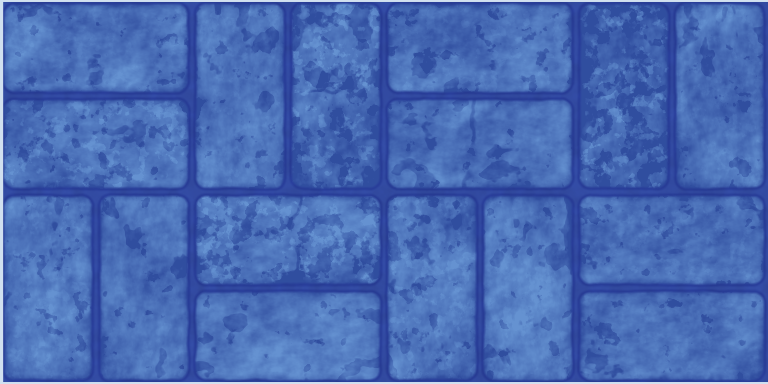
A Shadertoy shader for this texture:

```glsl
const vec2 SQUARES = vec2(4.0, 2.0);     // basket-weave squares across and down
const float GROUT_HALF = 0.021;          // lengths are in squares
const float CORNER = 0.055;
const float EDGE_WOBBLE = 0.014;
const float RIM_LEFT = 0.017;
const float RIM_ENDS = 0.010;
const float CRACK_SHARE = 0.7;           // bricks hashed above this are cracked
const vec3 GROUT_DARK = vec3(0.155, 0.235, 0.59);
const vec3 GROUT_MID = vec3(0.195, 0.29, 0.63);
const vec3 STONE_DARK = vec3(0.19, 0.305, 0.625);
const vec3 STONE_LIGHT = vec3(0.385, 0.56, 0.81);
const vec3 RIM_COLOR = vec3(0.82, 0.88, 0.94);

// Pitting per brick, two per square, from the lower left
const float WEAR[16] = float[16](
    0.35, 0.20, 0.10, 0.85, 0.50, 0.30, 0.25, 0.35,
    0.75, 0.25, 0.30, 0.90, 0.15, 0.35, 1.00, 0.30);

float hash(vec2 p) {
    vec3 q = fract(p.xyx * 0.1031);
    q += dot(q, q.yzx + 33.33);
    return fract((q.x + q.y) * q.z);
}

float noise(vec2 p) {
    vec2 i = floor(p), f = fract(p);
    f = f * f * (3.0 - 2.0 * f);
    return mix(mix(hash(i), hash(i + vec2(1, 0)), f.x),
               mix(hash(i + vec2(0, 1)), hash(i + vec2(1, 1)), f.x), f.y);
}

float fbm(vec2 p) {
    float sum = 0.0, amp = 0.533;
    for (int i = 0; i < 4; i++) {
        sum += amp * noise(p);
        p = mat2(1.6, 1.2, -1.2, 1.6) * p + 17.3;
        amp *= 0.5;
    }
    return sum;
}

float roundedBox(vec2 p, vec2 halfSize, float radius) {
    vec2 q = abs(p) - halfSize + radius;
    return length(max(q, 0.0)) + min(max(q.x, q.y), 0.0) - radius;
}

// Stone tone from 0 (dark) to 1 (light); p.x runs along the brick
float stoneTone(vec2 p, float id, float wear) {
    vec2 s = p + 9.7 * vec2(id + 1.0, mod(id * 3.0, 7.0) + 1.0);
    float tone = 0.64 - 0.16 * wear + 0.16 * (hash(vec2(id, 4.0)) - 0.5);
    tone += 1.0 * (fbm(s * 3.5) - 0.5) + 0.65 * (fbm(s * vec2(15.0, 22.0)) - 0.5);

    // Embossed relief, lit from the upper left
    float relief = fbm(s * 11.0) - fbm((s + vec2(0.014, -0.014)) * 11.0);
    tone += 0.75 * relief;

    // Fine pits, light flecks between them, and larger chips
    float pitLevel = mix(0.73, 0.54, wear);
    float pits = smoothstep(pitLevel, pitLevel + 0.07, fbm(s * 15.0 + 5.0));
    float flecks = smoothstep(0.56, 0.70, fbm(s * 24.0 + 40.0));
    float chips = smoothstep(0.67, 0.71, fbm(s * vec2(6.0, 8.0) + 23.0));
    tone += 0.38 * wear * flecks - 0.42 * pits - 0.40 * chips;

    // Crack across the short side
    float cracked = step(CRACK_SHARE, hash(vec2(id, 11.0)));
    float crackX = 0.5 * (hash(vec2(id, 7.0)) - 0.5) + 0.14 * (fbm(s * 6.0) - 0.5);
    float crack = 1.0 - smoothstep(0.004, 0.018, abs(p.x - crackX));
    return tone - 0.4 * cracked * crack * smoothstep(0.25, 0.5, noise(s * 9.0));
}

void mainImage(out vec4 fragColor, in vec2 fragCoord) {
    vec2 pos = fragCoord / iResolution.xy * SQUARES;
    float pixel = SQUARES.y / iResolution.y;

    // Alternate squares hold two upright or two lying bricks
    vec2 cell = min(floor(pos), SQUARES - 1.0);
    vec2 local = pos - cell;
    bool upright = mod(cell.x + cell.y, 2.0) < 0.5;
    if (upright) local = local.yx;
    float second = step(0.5, local.y);
    vec2 brick = local - vec2(0.5, 0.25 + 0.5 * second);
    float id = (cell.y * SQUARES.x + cell.x) * 2.0 + second;
    float wear = WEAR[int(id)];

    float edge = roundedBox(brick, vec2(0.5, 0.25) - GROUT_HALF, CORNER);
    edge += EDGE_WOBBLE * (fbm(pos * 9.0) - 0.5);

    // Stone, darkened towards its worn edge
    float tone = stoneTone(brick, id, wear);
    tone -= 0.30 * smoothstep(-0.035, 0.0, edge);
    vec3 stone = mix(STONE_DARK, STONE_LIGHT, clamp(tone, 0.0, 1.05));

    // Grout, a little lighter along its middle
    float middle = smoothstep(0.004, GROUT_HALF, edge);
    vec3 grout = mix(GROUT_DARK, GROUT_MID, middle);
    grout *= 0.94 + 0.12 * fbm(pos * 20.0);
    vec3 color = mix(stone, grout, smoothstep(-0.006 - pixel, 0.002 + pixel, edge));

    // Pale rim on the left, top and bottom
    float inset = min(pos.x - RIM_LEFT, min(pos.y, SQUARES.y - pos.y) - RIM_ENDS);
    color = mix(RIM_COLOR, color, smoothstep(-0.5 * pixel, 0.5 * pixel, inset));

    fragColor = vec4(color, 1.0);
}
```
